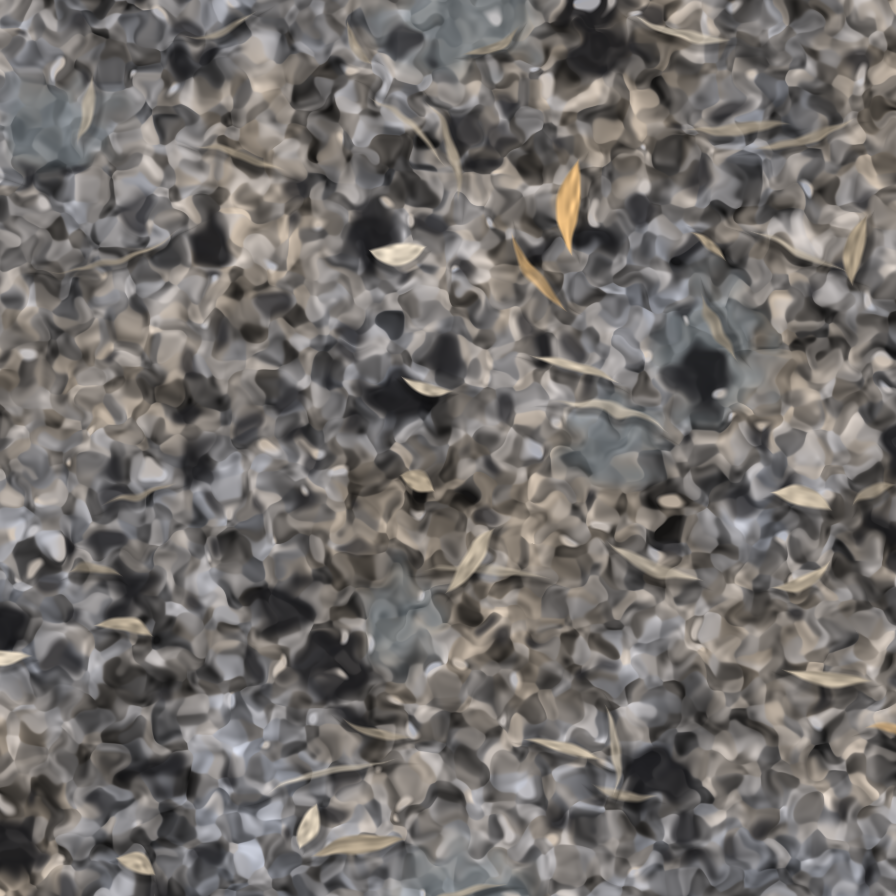
Write a Shadertoy shader that draws this texture.

```glsl
const float GRAIN_SCALE = 58.0;    // crumbs across the canvas
const float PIT_SCALE = 9.0;
const float STONE_SCALE = 4.0;
const float FLAKE_SCALE = 8.0;
const float SPECK_SCALE = 30.0;
const float SOFTNESS = 0.0025;     // edge blur in canvas units
const float BASE_TONE = 0.445;
const vec3 WARM_TINT = vec3(1.08, 1.00, 0.91);
const vec3 COOL_TINT = vec3(0.97, 0.99, 1.05);
const vec3 PIT_COLOR = vec3(0.09, 0.09, 0.10);
const vec3 STONE_COLOR = vec3(0.43, 0.46, 0.48);
const vec3 STRAW_COLOR = vec3(0.64, 0.58, 0.49);
const vec3 HUSK_COLOR = vec3(0.90, 0.85, 0.77);
const vec3 AMBER_COLOR = vec3(0.92, 0.74, 0.50);
const vec3 SPECK_COLOR = vec3(0.83, 0.83, 0.83);

vec3 hash3(vec2 cell, float seed) {
    vec3 h = fract(vec3(cell.xyx + seed * 7.31) * vec3(0.1031, 0.1030, 0.0973));
    h += dot(h, h.yxz + 33.33);
    return fract((h.xxy + h.yzz) * h.zyx);
}

float noise(vec2 p, float seed) {
    vec2 i = floor(p), f = fract(p);
    f = f * f * (3.0 - 2.0 * f);
    float low = mix(hash3(i, seed).x, hash3(i + vec2(1, 0), seed).x, f.x);
    float high = mix(hash3(i + vec2(0, 1), seed).x, hash3(i + vec2(1, 1), seed).x, f.x);
    return mix(low, high, f.y);
}

// Soft Voronoi: x is the crumb tone, y its warmth
vec2 crumbs(vec2 p) {
    vec2 cell = floor(p), sum = vec2(0.0);
    float total = 0.0;
    for (int y = -1; y <= 1; y++)
    for (int x = -1; x <= 1; x++) {
        vec2 id = cell + vec2(x, y);
        vec2 d = id + hash3(id, 1.0).xy - p;
        float weight = exp(-11.0 * dot(d, d));
        sum += weight * hash3(id, 2.0).xy;
        total += weight;
    }
    return sum / total;
}

// Coverage of scattered round blobs; radii are in cells
float blobs(vec2 p, float scale, float share, vec2 radii, float blur, float seed) {
    p *= scale;
    float cover = 0.0;
    for (int y = -1; y <= 1; y++)
    for (int x = -1; x <= 1; x++) {
        vec2 id = floor(p) + vec2(x, y);
        vec3 rnd = hash3(id, seed), form = hash3(id, seed + 1.0);
        vec2 d = (p - id - rnd.xy) * mix(vec2(0.8, 1.2), vec2(1.2, 0.8), form.x);
        float edge = length(d) - mix(radii.x, radii.y, form.y);
        float mask = 1.0 - smoothstep(-blur, blur, edge);
        cover = max(cover, mask * step(rnd.z, share));
    }
    return cover;
}

// Bent lens-shaped flakes, mostly lying flat, painted over the ground
vec3 addFlakes(vec3 color, vec2 p, float share, vec2 lengths, vec2 widths,
               float opacity, float seed) {
    vec2 home = floor(p * FLAKE_SCALE);
    for (int y = -1; y <= 1; y++)
    for (int x = -1; x <= 1; x++) {
        vec2 id = home + vec2(x, y);
        vec3 rnd = hash3(id, seed), form = hash3(id, seed + 1.0);
        vec3 look = hash3(id, seed + 2.0);
        float angle = look.x < 0.6 ? (form.x - 0.5) * 0.9 : form.x * 3.14;
        float c = cos(angle), s = sin(angle);
        vec2 q = mat2(c, -s, s, c) * (p - (id + rnd.xy) / FLAKE_SCALE);
        float u = q.x / mix(lengths.x, lengths.y, form.y);
        q.y += (look.y - 0.5) * 0.018 * u * u;
        float width = mix(widths.x, widths.y, form.z);
        float edge = abs(q.y) - width * (1.0 - u * u);
        float mask = 1.0 - smoothstep(-SOFTNESS, SOFTNESS, edge);
        float shadow = 1.0 - smoothstep(0.0, 0.007, abs(q.y + 0.006) - width * (1.0 - u * u));
        vec3 tint = mix(STRAW_COLOR, HUSK_COLOR, look.z);
        tint = mix(tint, AMBER_COLOR, step(0.9, look.y));
        tint *= 0.78 + 0.4 * noise(vec2(u * 3.0, q.y * 220.0) + id * 9.0, seed);
        float present = step(rnd.z, share);
        color *= 1.0 - 0.3 * shadow * present;
        color = mix(color, tint, mask * present * opacity);
    }
    return color;
}

void mainImage(out vec4 fragColor, in vec2 fragCoord) {
    vec2 p = fragCoord / iResolution.y;
    vec2 warp = vec2(noise(p * 45.0, 11.0), noise(p * 45.0, 12.0)) - 0.5;
    vec2 rough = p + warp * 0.022;

    // Crumbly ground
    vec2 grain = crumbs(rough * GRAIN_SCALE);
    float fine = noise(rough * 105.0, 13.0) - 0.5;
    float medium = noise(rough * 38.0, 14.0) - 0.5;
    float broad = noise(p * 11.0, 15.0) - 0.5;
    float detail = 0.38 * (grain.x - 0.5) + 0.22 * fine + 0.30 * medium;
    float tone = BASE_TONE + detail + 0.17 * broad;
    float warmth = 0.55 + 0.8 * (noise(p * 7.0, 16.0) - 0.5) + 0.6 * (grain.y - 0.5);
    vec3 color = max(tone, 0.08) * mix(COOL_TINT, WARM_TINT, clamp(warmth, 0.0, 1.0));

    // Smooth blue-grey stones and dark hollows
    float stone = blobs(p + warp * 0.05, STONE_SCALE, 0.25, vec2(0.16, 0.30), 0.12, 21.0);
    color = mix(color, STONE_COLOR + 0.25 * detail, 0.75 * stone);
    float pit = blobs(p + warp * 0.035, PIT_SCALE, 0.34, vec2(0.12, 0.34), 0.10, 31.0);
    color = mix(color, PIT_COLOR + 0.12 * max(detail, 0.0), 0.86 * pit);
    float gap = blobs(rough, 24.0, 0.16, vec2(0.15, 0.40), 0.14, 41.0);
    color = mix(color, PIT_COLOR * 1.4, 0.65 * gap);

    // Pale specks, faint straw and bright husks
    float speck = blobs(rough, SPECK_SCALE, 0.10, vec2(0.12, 0.28), 0.10, 51.0);
    color = mix(color, SPECK_COLOR * mix(COOL_TINT, WARM_TINT, grain.y), 0.75 * speck);
    color = addFlakes(color, p + warp * 0.008, 0.40, vec2(0.025, 0.065), vec2(0.003, 0.007), 0.65, 61.0);
    color = addFlakes(color, p + warp * 0.005, 0.24, vec2(0.020, 0.055), vec2(0.005, 0.012), 0.95, 71.0);
    fragColor = vec4(clamp(color, 0.0, 1.0), 1.0);
}
```
